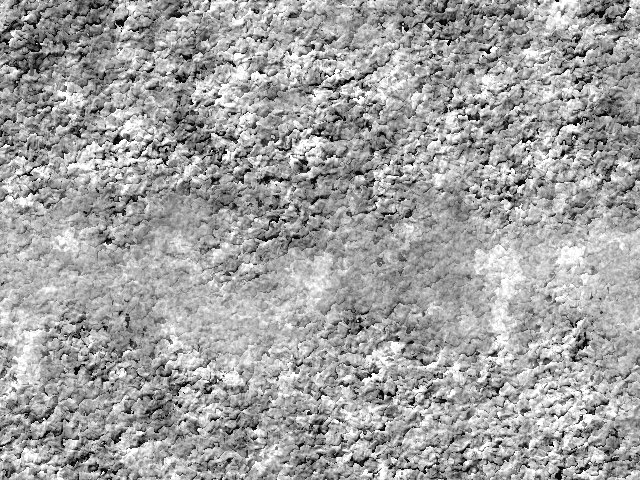
Write a Shadertoy shader that draws this texture.

```glsl
// Weathered grey plaster: flaking, pitted relief above and below a calmer pale band.
// Terraced gradient noise shaded along the light forms the crust; tilted angular chips
// with shadowed lower edges lie on it, then stains, cracks, pits and fine grain.

const float TAU = 6.2831853;
const vec2 LIGHT_DIR = vec2(-0.5, 0.866);
const float PLASTER_TONE = 0.645;

float hash(vec2 cell) {
    vec3 h = fract(cell.xyx * 0.1031);
    h += dot(h, h.yzx + 33.33);
    return fract((h.x + h.y) * h.z);
}

float cornerSlope(vec2 cell, vec2 offset) {
    float angle = TAU * hash(cell);
    return dot(vec2(cos(angle), sin(angle)), offset);
}

// Gradient noise, roughly -0.7 to 0.7
float noise(vec2 p) {
    vec2 cell = floor(p);
    vec2 f = p - cell;
    vec2 u = f * f * f * (f * (f * 6.0 - 15.0) + 10.0);
    vec2 e = vec2(1.0, 0.0);
    float low = mix(cornerSlope(cell, f), cornerSlope(cell + e, f - e), u.x);
    float high = mix(cornerSlope(cell + e.yx, f - e.yx),
                     cornerSlope(cell + e.xx, f - e.xx), u.x);
    return mix(low, high, u.y);
}

float fbm(vec2 p, int octaves, float gain) {
    mat2 turn = mat2(1.6, 1.2, -1.2, 1.6);
    float sum = 0.0;
    float amplitude = 1.0;
    for (int i = 0; i < octaves; i++) {
        sum += amplitude * noise(p);
        p = turn * p + 17.3;
        amplitude *= gain;
    }
    return sum;
}

vec2 warp(vec2 p, float scale, float amount) {
    return p + amount * vec2(fbm(p * scale, 2, 0.6), fbm(p * scale + 41.7, 2, 0.6));
}

// Flat steps joined by steep edges
float terrace(float height, float steps) {
    float t = height * steps;
    return (floor(t) + smoothstep(0.6, 1.0, fract(t))) / steps;
}

float crustHeight(vec2 p) {
    float height = fbm(warp(p, 24.0, 0.016) * vec2(33.0, 36.0), 4, 0.52);
    return mix(height, terrace(height, 3.5), 0.65);
}

float relief(vec2 p, float reach) {
    return crustHeight(p - LIGHT_DIR * reach) - crustHeight(p + LIGHT_DIR * reach);
}

// Angular chips: own tone, tilt towards the light, shadow along the lower edge
float chips(vec2 p, vec2 scale) {
    vec2 q = warp(p, 50.0, 0.014) * scale;
    vec2 base = floor(q);
    vec2 nearest = vec2(2.0);
    float chipTone = 0.0;
    for (int k = 0; k < 9; k++) {
        vec2 cell = base + vec2(k % 3, k / 3) - 1.0;
        vec2 offset = q - cell - vec2(hash(cell), hash(cell + 57.0));
        if (dot(offset, offset) < dot(nearest, nearest)) {
            nearest = offset;
            chipTone = hash(cell + 113.0) - 0.5;
        }
    }
    float tilt = dot(nearest, LIGHT_DIR);
    return 0.26 * chipTone + 0.28 * tilt - 0.42 * smoothstep(0.3, 0.6, -tilt);
}

// Short broken lines along the zero crossings of warped noise
float cracks(vec2 p, float scale, float width) {
    vec2 q = warp(p, 55.0, 0.018);
    float line = 1.0 - smoothstep(0.0, width, abs(noise(q * scale)));
    return line * smoothstep(0.05, 0.25, noise(p * scale * 1.4 + 9.1));
}

float pits(vec2 p, float scale) {
    float holes = smoothstep(0.36, 0.46, fbm(warp(p, 90.0, 0.008) * scale, 2, 0.35));
    return holes * smoothstep(0.1, 0.35, noise(p * 6.0 + 63.0));
}

// 1 inside the smooth horizontal band, 0 in the flaking areas
float calmBand(vec2 p, float centre) {
    float wander = 0.17 * fbm(p * 3.2 + 5.0, 4, 0.55);
    return 1.0 - smoothstep(0.05, 0.19, abs(p.y - centre + wander));
}

void mainImage(out vec4 fragColor, in vec2 fragCoord) {
    vec2 p = fragCoord / iResolution.y;
    float calm = calmBand(p, 0.41);
    float patchy = 0.95 + 0.8 * fbm(p * 8.0 + 30.0, 3, 0.5);
    float rough = clamp(patchy, 0.45, 1.4) * mix(1.0, 0.36, calm);

    // Broad stains, ragged pale patches and upright streaks in the upper part
    float tone = PLASTER_TONE + 0.06 * calm;
    tone += 0.17 * fbm(p * 3.0 + 11.0, 3, 0.5);
    tone += 0.22 * fbm(warp(p, 18.0, 0.02) * 13.0 + 3.0, 4, 0.65) * mix(1.0, 0.6, calm);
    float pale = fbm(warp(p, 36.0, 0.03) * 10.0 + 77.0, 4, 0.6);
    tone += 0.16 * smoothstep(0.22, 0.38, pale);
    tone += 0.18 * noise(p * vec2(9.0, 2.6)) * smoothstep(0.45, 0.75, p.y);

    // Lit faces and deeper shadow edges of crust and chips
    float shade = relief(p, 0.0023);
    tone += rough * (0.50 * max(shade, 0.0) + 0.72 * min(shade, 0.0));
    tone += 0.85 * rough * chips(p, vec2(50.0, 58.0));

    // Cracks, pits and mineral grain
    tone -= 0.34 * rough * cracks(p, 30.0, 0.07);
    tone -= 0.45 * pits(p, 62.0);
    tone += 0.16 * fbm(p * 120.0, 2, 0.8);

    fragColor = vec4(vec3(clamp(tone, 0.03, 1.0)), 1.0);
}
```
